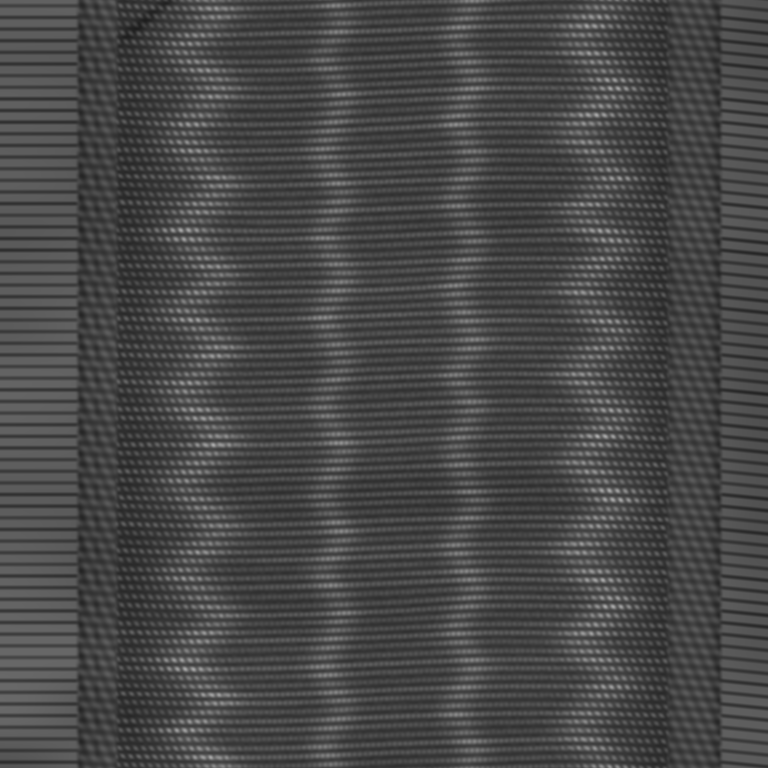
Reproduce this texture procedurally as a Shadertoy shader.

```glsl
// Grey woven mesh: fine horizontal threads, four zigzag sheen columns, ruled side margins.
const float TAU = 6.2831853;

float hash(vec2 p) {
    vec3 q = fract(vec3(p.xyx) * 0.1031);
    q += dot(q, q.yzx + 33.33);
    return fract((q.x + q.y) * q.z);
}

float noise(vec2 p) {
    vec2 i = floor(p), f = fract(p);
    f = f * f * (3.0 - 2.0 * f);
    return mix(mix(hash(i), hash(i + vec2(1, 0)), f.x),
               mix(hash(i + vec2(0, 1)), hash(i + vec2(1, 1)), f.x), f.y);
}

// Soft bump of the given half width around a centre
float bump(float x, float centre, float width) {
    float d = (x - centre) / width;
    return exp(-d * d);
}

// 1 between a and b, with soft ends
float band(float x, float a, float b) {
    return smoothstep(a - 0.004, a + 0.004, x) * (1.0 - smoothstep(b - 0.004, b + 0.004, x));
}

// Sum of the four sheen columns, swaying sideways nine times down the canvas
float sheenColumns(vec2 uv) {
    float sum = 0.0;
    for (int i = 0; i < 4; i++) {
        float k = float(i);
        float side = i < 2 ? 1.0 : -1.0;
        float outer = abs(k - 1.5) - 0.5;
        float phase = uv.y * 9.0 + 0.12 * k + 0.25 * noise(vec2(k * 7.0, uv.y * 9.0));
        float zigzag = abs(fract(phase) - 0.5) * 4.0 - 1.0;
        float centre = 0.262 + 0.1715 * k + side * zigzag * mix(0.013, 0.024, outer);
        sum += bump(uv.x, centre, mix(0.022, 0.033, outer)) * mix(0.8, 1.0, outer);
    }
    return sum;
}

// Threads, smooth in the middle and broken into slanted beads near the sides
float weave(vec2 uv) {
    float bow = 0.006 * sin((uv.x - 0.5) * 7.0) + 0.003 * noise(uv * vec2(8, 24));
    float y = (uv.y - bow) * 86.0;
    float row = floor(y);
    float thread = 0.5 - 0.5 * cos(TAU * y);
    float edge = smoothstep(0.14, 0.33, abs(uv.x - 0.515));
    float coarse = 0.5 + 0.5 * cos(TAU * (uv.x * 96.0 + 0.42 * y));
    float fine = 0.5 + 0.5 * cos(TAU * (uv.x * 144.0 + 0.5 * row));
    float bead = mix(0.85 + 0.3 * fine, 0.3 + 1.2 * coarse, edge);
    float sheen = sheenColumns(uv);

    // Thread strength varies row by row and in slow beats
    float beat = 0.5 + 0.5 * cos(TAU * ((uv.y - bow) * 27.0 + 0.6 * noise(uv * 5.0)));
    float strength = 0.6 + 0.35 * beat + 0.3 * noise(vec2(uv.x * 14.0, row * 7.3));
    float beaded = thread * bead * strength;
    float light = 0.2 + 0.115 * beaded;
    light += sheen * (0.055 + 0.125 * beaded);
    light -= 0.03 * (bump(uv.x, 0.165, 0.03) + bump(uv.x, 0.865, 0.025));
    return light + 0.025 * (noise(uv * vec2(190, 260)) - 0.5);
}

// Steep slanted strands over horizontal rules in the two selvedges
float selvedge(vec2 uv) {
    float slant = 0.5 + 0.5 * cos(TAU * (uv.x * 62.0 + uv.y * 27.0));
    float rule = 0.5 - 0.5 * cos(TAU * (uv.y * 72.0 + uv.x * 5.0));
    float light = 0.205 + 0.065 * rule + 0.05 * slant + 0.03 * rule * slant;
    light -= 0.06 * bump(uv.x, 0.106, 0.007) + 0.035 * bump(uv.x, 0.126, 0.004);
    return light - 0.06 * bump(uv.x, 0.936, 0.008) - 0.03 * bump(uv.x, 0.872, 0.005);
}

// Plain margins ruled with thin dark lines
float margin(vec2 uv) {
    float y = (uv.y + 0.1 * max(uv.x - 0.94, 0.0)) * 66.0;
    float line = 1.0 - smoothstep(0.0, 0.3, abs(fract(y) - 0.5));
    float weight = 0.7 + 0.3 * hash(vec2(floor(y), 3.0));
    float light = 0.37 + 0.04 * (noise(vec2(uv.x * 6.0, uv.y * 12.0)) - 0.5);
    light -= 0.035 * smoothstep(0.9, 1.0, uv.x);
    return light - 0.18 * line * weight;
}

void mainImage(out vec4 fragColor, in vec2 fragCoord) {
    vec2 uv = fragCoord / iResolution.xy;
    float light = margin(uv);
    light = mix(light, selvedge(uv), band(uv.x, 0.101, 0.939));
    light = mix(light, weave(uv), band(uv.x, 0.152, 0.87));

    // Soft dark crease at the upper left
    float crease = abs(uv.x - 0.16 - 0.9 * (uv.y - 0.945) - 4.0 * pow(uv.y - 0.945, 2.0));
    light -= 0.07 * (1.0 - smoothstep(0.0, 0.018, crease)) * smoothstep(0.93, 0.97, uv.y);

    // Cloudy wear
    light *= 0.94 + 0.12 * noise(uv * vec2(6, 14));
    fragColor = vec4(vec3(clamp(light, 0.0, 1.0)), 1.0);
}
```
